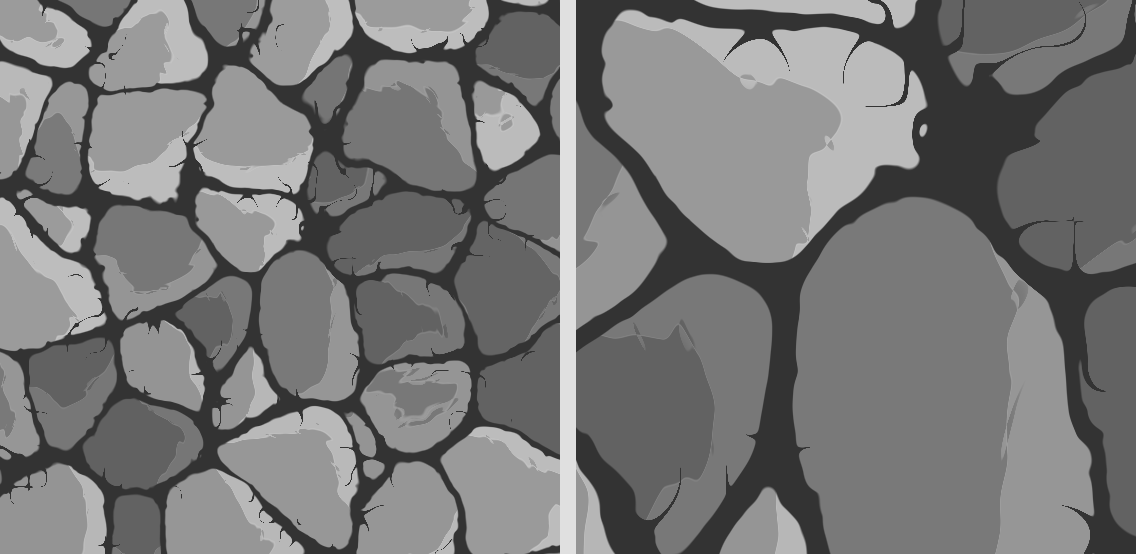
Left: the whole. Right: its middle third, enlarged.
A Shadertoy shader for this texture:

```glsl
vec3 hash3(vec2 p) {
    vec3 q = fract(p.xyx * vec3(0.1031, 0.1030, 0.0973) + 0.37);
    q += dot(q, q.yxz + 33.33);
    return fract((q.xxy + q.yzz) * q.zyx);
}

float noise(vec2 p) {
    vec2 i = floor(p), f = fract(p);
    f = f * f * (3.0 - 2.0 * f);
    return mix(mix(hash3(i).x, hash3(i + vec2(1, 0)).x, f.x),
               mix(hash3(i + vec2(0, 1)).x, hash3(i + vec2(1, 1)).x, f.x), f.y);
}

// Stone centre in xy, size weight in z
vec3 stoneSite(vec2 cell) {
    vec3 h = hash3(cell + 40.0);
    return vec3(cell + 0.05 + 0.9 * h.xy, 0.5 * h.z);
}

float power(vec2 p, vec3 site) {
    vec2 d = p - site.xy;
    return dot(d, d) - site.z;
}

// Rounded distance to the border of the owning stone
float stoneEdge(vec2 p, out vec3 owner, out vec2 id) {
    vec2 base = floor(p);
    float best = 1e3;
    for (int y = -2; y <= 2; y++)
    for (int x = -2; x <= 2; x++) {
        vec2 cell = base + vec2(x, y);
        vec3 site = stoneSite(cell);
        float d = power(p, site);
        if (d < best) { best = d; owner = site; id = cell; }
    }
    float sum = 0.0;
    for (int y = -2; y <= 2; y++)
    for (int x = -2; x <= 2; x++) {
        vec2 cell = base + vec2(x, y);
        if (cell == id) continue;
        vec3 site = stoneSite(cell);
        float d = (power(p, site) - best) / (2.0 * length(site.xy - owner.xy));
        sum += exp(-d / 0.06);
    }
    return -0.06 * log(sum + 1e-9);
}

void mainImage(out vec4 fragColor, in vec2 fragCoord) {
    float scale = 5.8;
    vec2 p = fragCoord / iResolution.y * scale;
    float px = scale / iResolution.y;

    // Bend the borders, then chip them
    vec2 w = p + 0.28 * (vec2(noise(p * 1.7), noise(p * 1.7 + 31.0)) - 0.5);
    w += 0.045 * (vec2(noise(p * 7.0 + 9.0), noise(p * 7.0 + 57.0)) - 0.5);
    vec3 owner;
    vec2 id;
    float edge = stoneEdge(w, owner, id);
    vec3 h = hash3(id + 91.0);
    vec2 q = w - owner.xy;

    // Lit rim on one side, torn along its length
    float angle = -0.35 + (h.y - 0.5) * 2.8;
    vec2 dir = vec2(cos(angle), sin(angle));
    vec2 grain = vec2(dot(q, dir), dot(q, vec2(-dir.y, dir.x)));
    float tear = noise(grain * vec2(16.0, 3.5) + id * 7.0) - 0.5;
    float rimWidth = 0.29 * smoothstep(-0.2, 0.3, grain.x) - 0.02 + 0.09 * tear;
    float face = edge - rimWidth;
    float rim = smoothstep(px, -px, face);

    // Slivers scattered around the rim
    float sliver = noise(grain * vec2(30.0, 5.0) + id * 13.0);
    float nearRim = smoothstep(0.13, 0.0, abs(face)) * step(0.0, grain.x);
    float flake = smoothstep(0.80, 0.84, sliver * (0.6 + 0.4 * nearRim)) * nearRim;
    rim = mix(rim, 1.0 - rim, flake);

    // Three kinds of stone, each with a face tone and a rim tone
    vec2 tones = h.x < 0.30 ? vec2(0.385, 0.47)
               : h.x < 0.68 ? vec2(0.47, 0.585) : vec2(0.595, 0.73);
    float tone = mix(tones.x, tones.y, rim) + 0.03 * (h.z - 0.5);
    tone += 0.07 * smoothstep(1.2 * px, 0.0, abs(face)) * step(0.0, rimWidth);

    // Dark gaps with thin cracks running into the stones
    float gap = 0.008 + 0.05 * noise(p * 2.3 + 17.0);
    float ridge = 1.0 - abs(2.0 * noise(p * 5.0 + 71.0) - 1.0);
    float crack = pow(ridge, 22.0) * smoothstep(0.5, 0.7, noise(p * 2.6 + 5.0));
    gap += 0.17 * crack + 0.03 * pow(noise(p * 14.0 + 3.0), 4.0);
    tone = mix(0.2, tone, smoothstep(-px, px, edge - gap));

    fragColor = vec4(vec3(tone), 1.0);
}
```
